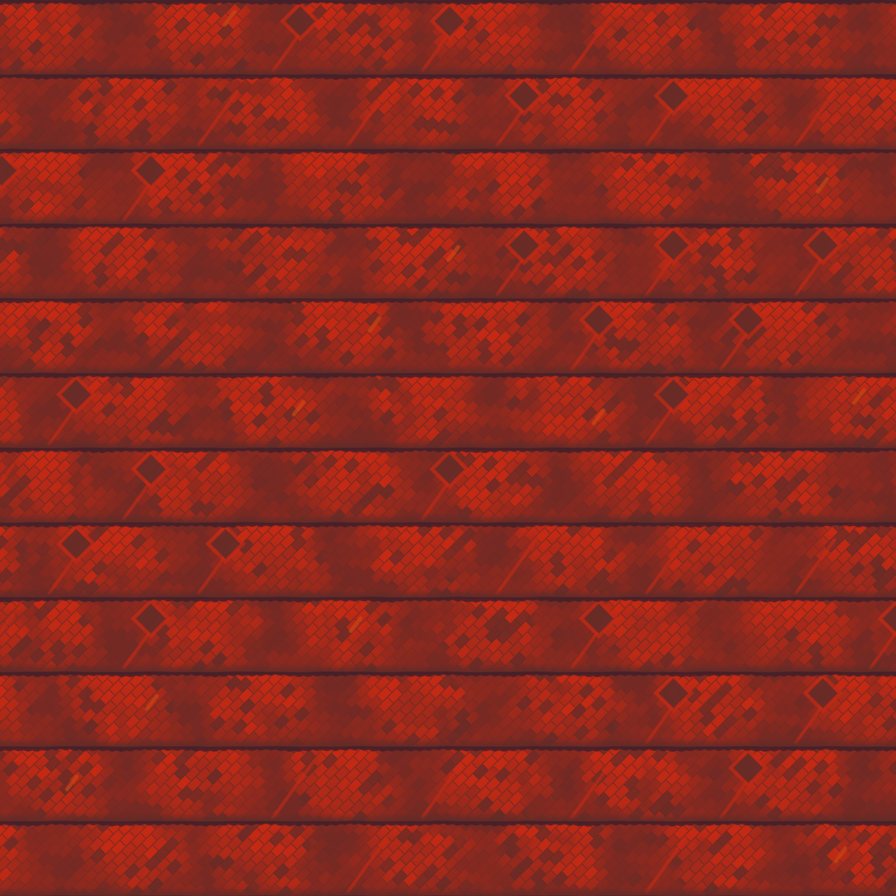
Give the GLSL for this texture, as a WebGL 1 fragment shader.

```glsl
precision highp float;
// Twelve courses of weathered red roofing, with staggered humps of fine diagonal scales.
uniform vec2 u_resolution;

const float ROWS = 12.0;
const float COLUMNS = 6.0;
const vec2 SCALES = vec2(48.0, 72.0);   // scale counts along both diagonals
const vec3 MAROON = vec3(0.42, 0.16, 0.147);
const vec3 SCARLET = vec3(0.77, 0.16, 0.075);
const vec3 SLATE = vec3(0.36, 0.17, 0.16);
const vec3 GROOVE = vec3(0.25, 0.12, 0.16);
const vec3 RUST = vec3(0.80, 0.27, 0.07);

float hash(vec2 p) {
  return fract(sin(dot(p, vec2(12.99, 78.23))) * 4375.85);
}

// Distance to the nearest scattered point, 0 to about 1.
float cellular(vec2 p) {
  vec2 cell = floor(p);
  float nearest = 2.0;
  for (int j = -1; j <= 1; j++) {
    for (int i = -1; i <= 1; i++) {
      vec2 id = cell + vec2(float(i), float(j));
      vec2 point = id + vec2(hash(id), hash(id + 37.0));
      nearest = min(nearest, length(p - point));
    }
  }
  return nearest;
}

float ripple(vec2 p) {
  return sin(p.x * 5.0 + 2.0 * sin(p.y * 3.0)) * 0.6 + sin(p.y * 7.0 - p.x * 11.0) * 0.4;
}

float segment(vec2 p, vec2 a, vec2 b) {
  vec2 along = b - a;
  return length(p - a - along * clamp(dot(p - a, along) / dot(along, along), 0.0, 1.0));
}

float stroke(float d, float width, float blur) {
  return 1.0 - smoothstep(width - blur, width + blur, d);
}

// Tile coordinates: x counts humps, y runs 0 to 1 up the course.
vec2 tileSpace(vec2 p, float row) {
  float stagger = 0.5 * mod(row, 2.0) - 0.3;
  return vec2(p.x * COLUMNS + stagger, clamp(p.y * ROWS - row, 0.0, 1.0));
}

// Soft lit mound, cut into by ragged worn patches.
float hump(vec2 tile, float row) {
  vec2 id = vec2(floor(tile.x), row);
  vec2 q = vec2(fract(tile.x) - 0.5, tile.y - 0.62);
  q.x += (hash(id) - 0.5) * 0.12 + 0.1 * q.y;
  q += 0.06 * ripple(tile * vec2(2.0, 1.0) + row * 1.7);
  float mound = 1.0 - smoothstep(0.5, 1.12, length(q / vec2(0.42, 0.72)));
  float worn = cellular(tile * vec2(5.0, 2.5) + row * 7.3);
  return mound * (1.0 - 0.7 * smoothstep(0.5, 0.85, worn));
}

void main() {
  vec2 p = gl_FragCoord.xy / u_resolution + vec2(0.0, 0.002);
  float row = floor(p.y * ROWS);
  float blur = ROWS / u_resolution.y;
  vec2 tile = tileSpace(p, row);
  vec2 id = vec2(floor(tile.x), row);

  // Staggered scales on a diagonal grid
  vec2 grid = vec2(p.x + p.y, p.x - p.y) * SCALES;
  float shift = 0.5 * mod(floor(grid.y), 2.0);
  grid.x += shift;
  vec2 scaleId = floor(grid);
  vec2 inScale = fract(grid);
  vec2 mid = (scaleId + 0.5 - vec2(shift, 0.0)) / SCALES;
  vec2 center = 0.5 * vec2(mid.x + mid.y, mid.x - mid.y);
  float chance = hash(scaleId);
  vec2 gap = min(inScale, 1.0 - inScale) / SCALES;
  float joint = stroke(min(gap.x, gap.y), 0.0011, 0.7 / u_resolution.y);

  // Light and dark patches, partly stepped along the scales
  float lit = mix(hump(tile, row), hump(tileSpace(center, row), row), 0.6);
  float patches = cellular(center * vec2(22.0, 34.0) + 5.0);
  float tone = 0.12 + 0.22 * (1.0 - smoothstep(0.2, 0.65, patches));
  tone += lit * (0.42 + 0.3 * tile.y) + (chance - 0.5) * (0.07 + 0.2 * lit);
  tone += 0.2 * lit * smoothstep(0.75, 0.95, tile.y);
  vec3 color = mix(MAROON, SCARLET, clamp(tone, 0.0, 1.0));
  float bare = step(0.84, hash(scaleId + 19.0)) * smoothstep(0.15, 0.5, lit);
  color = mix(color, SLATE, 0.65 * bare);
  color = mix(color, SLATE, joint * (0.16 + 0.34 * lit));

  // Wear on some humps: slanting scratch, diamond chip, rust fleck
  vec2 q = vec2(fract(tile.x) * 2.0, tile.y);
  float wear = hash(id + 51.0);
  float scratch = stroke(segment(q, vec2(0.06, 0.08), vec2(0.58, 0.8)), 0.022, blur);
  color = mix(color, SCARLET, 0.65 * scratch * step(0.55, wear));
  vec2 chip = abs(q - vec2(0.42, 0.74));
  float diamond = chip.x + chip.y;
  color = mix(color, SCARLET, 0.7 * stroke(diamond, 0.27, blur) * step(0.76, wear));
  color = mix(color, SLATE, 0.85 * stroke(diamond, 0.2, blur) * step(0.76, wear));
  vec2 tip = vec2(0.5 + hash(id + 8.0), 0.35 + 0.35 * hash(id + 3.0));
  float fleck = stroke(segment(q, tip, tip + vec2(0.13, 0.17)), 0.026, blur);
  color = mix(color, RUST, 0.7 * fleck * step(wear, 0.16));

  // Toothed dark groove between courses, with a shadow above it
  float teeth = abs(fract(p.x * 96.0) - 0.5) * 0.035;
  float wobble = 0.012 * ripple(vec2(p.x * 12.0, row));
  float below = 1.0 - tile.y - teeth - wobble;
  float above = tile.y + 0.4 * wobble;
  color = mix(color, SLATE, 0.7 * (1.0 - smoothstep(0.02, 0.16, above)));
  float groove = max(stroke(below, 0.018, blur), stroke(above, 0.026, blur));
  gl_FragColor = vec4(mix(color, GROOVE, 0.85 * groove), 1.0);
}
```
